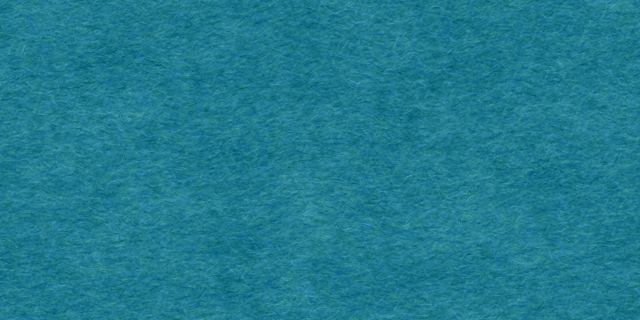
Reproduce this texture procedurally as a Shadertoy shader.

```glsl
// Teal wool felt: matted, mostly horizontal fibres with soft cloudy patches.

const vec3 TEAL = vec3(0.124, 0.486, 0.562);
const vec3 TONE_STEP = vec3(0.045, 0.043, 0.038);
const vec3 PALE_WOOL = vec3(0.40, 0.66, 0.67);

float hash(vec2 p) {
    return fract(sin(dot(p, vec2(127.1, 311.7))) * 43758.5453);
}

// Smooth value noise, centred on zero
float noise(vec2 p) {
    vec2 i = floor(p), f = fract(p);
    f = f * f * (3.0 - 2.0 * f);
    float low = mix(hash(i), hash(i + vec2(1, 0)), f.x);
    float high = mix(hash(i + vec2(0, 1)), hash(i + vec2(1, 1)), f.x);
    return mix(low, high, f.y) - 0.5;
}

vec2 rotate(vec2 p, float angle) {
    float c = cos(angle), s = sin(angle);
    return vec2(c * p.x + s * p.y, c * p.y - s * p.x);
}

// Noise drawn out along a direction
float streaks(vec2 p, float angle, vec2 density) {
    return noise(rotate(p, angle) * density + density.yx);
}

float clouds(vec2 p) {
    float sum = 0.0, weight = 1.0;
    vec2 q = rotate(p, 0.1) * vec2(4.0, 6.5);
    for (int i = 0; i < 4; i++) {
        sum += weight * noise(q);
        q = rotate(q, 0.08) * 2.1 + 17.3;
        weight *= 0.8;
    }
    return sum;
}

// One bent fibre per cell, with tapered ends and random strength
float fibres(vec2 p, float density, float spread, float width, float pixel, float seed) {
    vec2 g = p * density + seed * 13.7;
    vec2 cell = floor(g);
    float soft = pixel * density;
    float halfWidth = width * density;
    float cover = 0.0;
    for (int y = -1; y <= 1; y++) {
        for (int x = -1; x <= 1; x++) {
            vec2 id = cell + vec2(x, y);
            vec2 center = id + vec2(hash(id + seed), hash(id + seed + 31.4));
            float angle = 0.1 + spread * (hash(id + seed + 57.2) - 0.5);
            vec2 q = rotate(g - center, angle);
            q.y += (hash(id + seed + 83.9) - 0.5) * q.x * q.x;
            float line = 1.0 - smoothstep(halfWidth - 0.5 * soft, halfWidth + 0.7 * soft, abs(q.y));
            float taper = 1.0 - smoothstep(0.35, 0.9, abs(q.x));
            cover = max(cover, line * taper * hash(id + seed + 7.7));
        }
    }
    return cover;
}

void mainImage(out vec4 fragColor, in vec2 fragCoord) {
    vec2 p = fragCoord / iResolution.y;
    float pixel = 1.0 / iResolution.y;

    // Gentle waviness in the lie of the wool
    vec2 q = p + vec2(0.0, 0.04 * noise(p * 3.0) + 0.006 * noise(p * 14.0));

    // Patches, combed streaks and fine grain
    float tone = 0.85 * clouds(q);
    tone += 0.6 * streaks(q, 0.12, vec2(11.0, 45.0));
    tone += 1.4 * streaks(q, 0.2, vec2(42.0, 140.0));
    tone += 1.4 * streaks(q, -0.05, vec2(60.0, 170.0));
    tone += 1.5 * streaks(p, 0.45, vec2(150.0, 190.0));
    tone += 1.3 * streaks(p, -0.3, vec2(210.0, 250.0));

    // Dark and light threads
    tone -= 1.2 * fibres(q, 31.0, 1.1, 0.0017, pixel, 1.0);
    tone -= 1.1 * fibres(q, 43.0, 2.0, 0.0016, pixel, 2.0);
    tone += 1.3 * fibres(q, 29.0, 0.9, 0.0016, pixel, 3.0);
    tone += 1.4 * fibres(q, 41.0, 2.4, 0.0015, pixel, 4.0);

    vec3 color = TEAL + TONE_STEP * tone;

    // Mixed greenish and bluish wool
    float tint = noise(q * vec2(45.0, 100.0) + 91.0) + 0.7 * noise(p * 170.0 + 37.0);
    color += tint * vec3(-0.012, -0.006, 0.065);

    // Sparse pale hairs, thicker in the lighter patches
    float hair = fibres(q, 33.0, 3.0, 0.0013, pixel, 5.0);
    float patchiness = smoothstep(-0.4, 0.5, clouds(q));
    color = mix(color, PALE_WOOL, 0.4 * patchiness * smoothstep(0.4, 1.0, hair));

    fragColor = vec4(color, 1.0);
}
```
